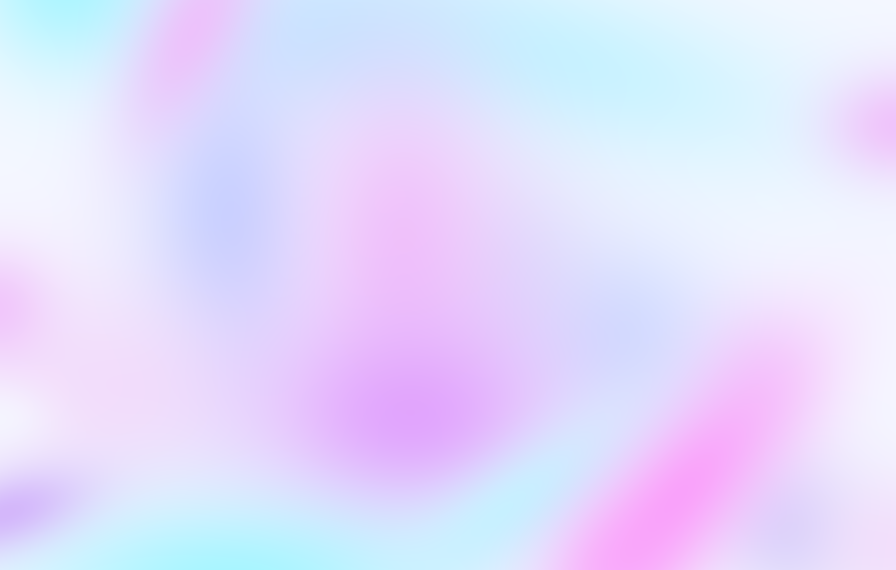
Reproduce this background procedurally as a WebGL 1 fragment shader.

```glsl
precision highp float;
// Soft iridescent background: blurred pastel glows and diagonal streaks on pearl.

uniform vec2 u_resolution;

#define ASPECT 1.571    // width of the layout in canvas heights
#define SPREAD 1.0      // scale of every glow radius
#define STRENGTH 1.0    // scale of every glow opacity

const vec3 PEARL      = vec3(0.96, 0.97, 1.00);
const vec3 SKY        = vec3(0.77, 0.95, 1.00);
const vec3 AZURE      = vec3(0.76, 0.90, 1.00);
const vec3 AQUA       = vec3(0.64, 0.96, 1.00);
const vec3 PERIWINKLE = vec3(0.77, 0.81, 1.00);
const vec3 ICE_BLUE   = vec3(0.81, 0.86, 1.00);
const vec3 LILAC      = vec3(0.84, 0.82, 0.98);
const vec3 BLUSH      = vec3(0.95, 0.85, 0.98);
const vec3 ROSE       = vec3(0.94, 0.74, 0.98);
const vec3 VIOLET     = vec3(0.82, 0.69, 0.98);
const vec3 ORCHID     = vec3(0.88, 0.63, 0.99);
const vec3 HOT_PINK   = vec3(0.98, 0.62, 0.98);

// Blends a rotated Gaussian ellipse of tint over the colour below.
void glow(inout vec3 color, vec2 p, vec3 tint, vec2 center, vec2 radii,
          float angle, float opacity) {
  float c = cos(angle), s = sin(angle);
  vec2 d = p - center;
  vec2 q = vec2(c * d.x + s * d.y, c * d.y - s * d.x) / (radii * SPREAD);
  color = mix(color, tint, clamp(opacity * STRENGTH, 0.0, 1.0) * exp(-dot(q, q)));
}

void main() {
  // Height is one unit; the layout stretches with the canvas.
  vec2 p = gl_FragCoord.xy / u_resolution * vec2(ASPECT, 1.0);
  vec3 color = PEARL;

  // Cool arc along the top and down the left
  glow(color, p, SKY, vec2(0.96, 0.90), vec2(0.47, 0.155), -0.25, 0.95);
  glow(color, p, AZURE, vec2(0.58, 0.94), vec2(0.23, 0.15), 0.0, 0.80);
  glow(color, p, AQUA, vec2(0.12, 1.04), vec2(0.17, 0.17), 0.0, 0.90);
  glow(color, p, PERIWINKLE, vec2(0.40, 0.61), vec2(0.155, 0.31), 0.0, 0.95);
  glow(color, p, ROSE, vec2(0.34, 0.95), vec2(0.21, 0.085), 1.1, 0.88);

  // Warm left edge with a pale gap
  glow(color, p, BLUSH, vec2(0.18, 0.32), vec2(0.27, 0.20), 0.0, 0.85);
  glow(color, p, ROSE, vec2(-0.01, 0.46), vec2(0.10, 0.10), 0.0, 0.80);
  glow(color, p, PEARL, vec2(0.00, 0.265), vec2(0.09, 0.06), 0.0, 0.80);

  // Central bloom and the blue haze beside it
  glow(color, p, ICE_BLUE, vec2(1.09, 0.415), vec2(0.18, 0.17), 0.0, 0.92);
  glow(color, p, LILAC, vec2(0.90, 0.53), vec2(0.16, 0.20), 0.0, 0.60);
  glow(color, p, ROSE, vec2(0.705, 0.57), vec2(0.17, 0.30), 0.0, 0.90);
  glow(color, p, ORCHID, vec2(0.72, 0.27), vec2(0.25, 0.18), 0.0, 0.95);

  // Cyan pool and the streak that curls out of it
  glow(color, p, AQUA, vec2(0.41, -0.02), vec2(0.36, 0.14), 0.0, 0.95);
  glow(color, p, SKY, vec2(0.90, 0.11), vec2(0.25, 0.085), 0.6, 0.95);
  glow(color, p, VIOLET, vec2(0.01, 0.10), vec2(0.15, 0.066), 0.3, 0.90);

  // Lower right: lilac shade, pink corner and bright pink streak
  glow(color, p, LILAC, vec2(1.39, 0.07), vec2(0.13, 0.13), 0.0, 0.90);
  glow(color, p, BLUSH, vec2(1.57, 0.04), vec2(0.14, 0.13), 0.0, 0.75);
  glow(color, p, ROSE, vec2(1.33, 0.35), vec2(0.12, 0.13), 0.0, 0.40);
  glow(color, p, HOT_PINK, vec2(1.19, 0.13), vec2(0.30, 0.11), 0.86, 0.95);
  glow(color, p, HOT_PINK, vec2(1.09, 0.01), vec2(0.12, 0.10), 0.7, 0.55);

  // Pink flare on the right edge
  glow(color, p, ROSE, vec2(1.575, 0.78), vec2(0.125, 0.095), 0.0, 0.88);

  gl_FragColor = vec4(color, 1.0);
}
```
